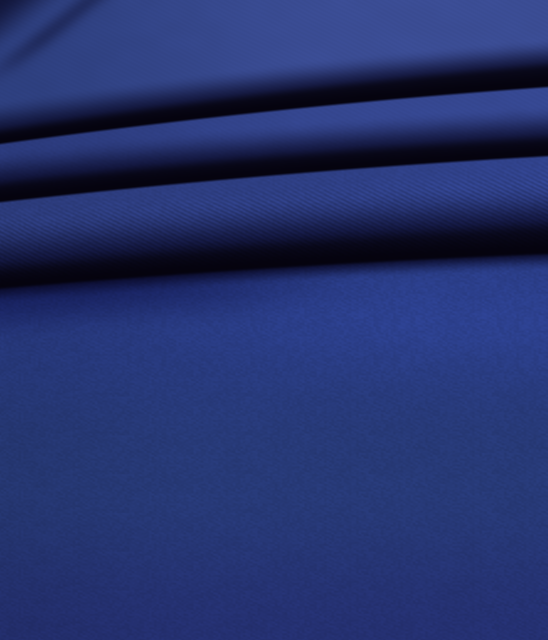
This texture is drawn by a Shadertoy shader. Its source:

```glsl
// Blue twill cloth: three soft horizontal folds above a smooth, gently lit sheet.

float hash(vec2 p) {
    p = fract(p * vec2(123.34, 345.45));
    p += dot(p, p + 34.35);
    return fract(p.x * p.y);
}

float noise(vec2 p) {
    vec2 i = floor(p), f = fract(p);
    f = f * f * (3.0 - 2.0 * f);
    return mix(mix(hash(i), hash(i + vec2(1, 0)), f.x),
               mix(hash(i + vec2(0, 1)), hash(i + vec2(1, 1)), f.x), f.y);
}

// Height of a gently bowed line, measured down from the top
float bow(float x, float start, float slope, float bend) {
    return start + x * (slope + bend * x);
}

// Cloth colour from deep shadow (0) to full light (1)
vec3 shadeCloth(vec3 lit, float light) {
    vec3 shadow = mix(vec3(0.018, 0.010, 0.055), vec3(0.035, 0.035, 0.15),
                      smoothstep(0.0, 0.3, light));
    return mix(shadow, lit, light);
}

// Light falling off over a rounded fold, darkest just above its lower edge
float foldLight(float depth, float rollStart, float rollEnd, float edge) {
    float roll = 1.0 - smoothstep(rollStart, rollEnd, depth);
    return roll + 0.10 * (1.0 - smoothstep(rollEnd - 0.02, edge, depth)) * (1.0 - roll);
}

void mainImage(out vec4 fragColor, in vec2 fragCoord) {
    vec2 uv = fragCoord / iResolution.xy;
    float x = uv.x, depth = 1.0 - uv.y;
    float aa = 1.2 / iResolution.y;

    // Lower edges of the folds
    float edge1 = bow(x, 0.224, -0.118, 0.029);
    float edge2 = bow(x, 0.315, -0.096, 0.024);
    float edge3 = bow(x, 0.449, -0.074, 0.020);

    // Back sheet, with a dark dip and a diagonal crease in the corner
    vec3 lit = mix(vec3(0.18, 0.25, 0.50), vec3(0.23, 0.30, 0.58), smoothstep(0.0, 0.65, x));
    float light = foldLight(depth, edge1 - mix(0.068, 0.076, x), edge1 - mix(0.010, 0.025, x), edge1);
    float diagonal = x + depth * 1.45;
    float dip = 0.75 * (1.0 - smoothstep(0.0, 0.13, diagonal));
    float crease = 0.38 * exp(-pow((diagonal - 0.165) / 0.028, 2.0)) * smoothstep(0.16, 0.05, depth);
    vec3 color = shadeCloth(lit, light * (1.0 - dip) * (1.0 - crease));

    // Middle fold
    lit = mix(vec3(0.17, 0.23, 0.49), vec3(0.21, 0.28, 0.57), smoothstep(0.0, 0.7, x));
    light = foldLight(depth, edge2 - 0.080, edge2 - 0.018, edge2);
    color = mix(color, shadeCloth(lit, light), smoothstep(-aa, aa + 0.002, depth - edge1));

    // Front fold, wider and softer
    lit = mix(vec3(0.17, 0.23, 0.48), vec3(0.19, 0.26, 0.55), x);
    light = foldLight(depth, edge3 - mix(0.105, 0.112, x), edge3 - mix(0.018, 0.030, x), edge3);
    color = mix(color, shadeCloth(lit, light), smoothstep(-aa, aa + 0.002, depth - edge2));

    // Flat sheet in front, fading downward
    vec3 sheet = mix(vec3(0.155, 0.225, 0.50), vec3(0.150, 0.222, 0.46), smoothstep(0.48, 0.72, depth));
    sheet = mix(sheet, vec3(0.140, 0.185, 0.435), smoothstep(0.75, 1.0, depth));
    sheet *= 1.0 + 0.10 * exp(-pow((depth - 0.50) / 0.08, 2.0)) * smoothstep(0.2, 0.8, x);
    sheet *= 0.96 + 0.06 * smoothstep(0.0, 0.4, x);

    // Contact shadow and the wider penumbra at the left
    float below = depth - edge3;
    float penumbra = smoothstep(0.09, 0.015, below + 0.012 * (noise(uv * 5.0) - 0.5))
                   * smoothstep(0.75, 0.15, x);
    sheet = mix(sheet, vec3(0.075, 0.105, 0.34), 0.75 * penumbra);
    sheet = shadeCloth(sheet, smoothstep(-0.006, 0.028, below));
    color = mix(color, sheet, smoothstep(-0.003, 0.004, below));

    // Twill ribs, clearest on the front fold
    vec2 cloth = vec2(x * 0.855, depth);
    float ribs = sin(6.2832 * (cloth.y * 150.0 - cloth.x * 75.0 + noise(cloth * 14.0) * 0.5));
    float focus = smoothstep(edge2, edge2 + 0.06, depth) * (1.0 - smoothstep(edge3 - 0.03, edge3, depth));
    color *= 1.0 + ribs * (0.012 + 0.075 * focus);

    // Fine weave grain and broad mottling
    float grain = noise(cloth * vec2(260.0, 330.0)) - 0.5;
    float mottle = noise(cloth * vec2(30.0, 45.0)) - 0.5;
    color *= 1.0 + 0.09 * grain * smoothstep(0.1, 0.4, depth) + 0.025 * mottle;

    fragColor = vec4(color, 1.0);
}
```
